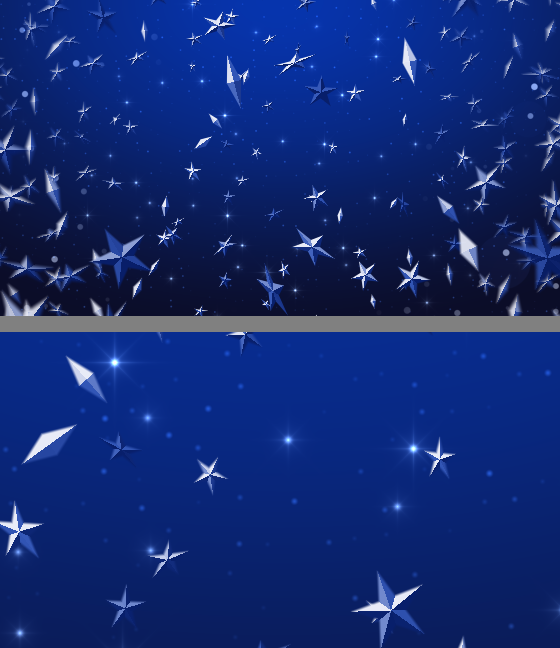
Top, the full canvas; bottom, a detail of the centre.
This background is drawn by a WebGL 2 fragment shader. Its source:

```glsl
#version 300 es
precision highp float;
// Tumbling faceted stars, diamonds and sparkles over a deep blue glow, defocused at the sides.
#define GLOW_COLOR vec3(0.025, 0.205, 0.68)
#define MID_COLOR vec3(0.035, 0.14, 0.45)
#define DARK_COLOR vec3(0.045, 0.05, 0.155)
#define FACET_SHADE vec3(0.03, 0.12, 0.42)
#define FACET_BLUE vec3(0.20, 0.34, 0.72)
#define FACET_WHITE vec3(0.91, 0.92, 0.97)
#define INNER_RADIUS 0.38
#define SHARP_BLUR 0.0020
#define SIDE_BLUR 0.0105
#define LIGHT_DIR vec2(-0.55, 0.83)

uniform vec2 u_resolution;
out vec4 fragColor;
const float TAU = 6.2831853;

vec4 hash4(vec2 cell, float seed) {
    vec4 q = fract((cell.xyxy + seed) * vec4(0.1031, 0.1030, 0.0973, 0.1099));
    q += dot(q, q.wzxy + 33.33);
    return fract((q.xxyz + q.yzzw) * q.zywx);
}

mat2 rotation(float a) {
    float c = cos(a), s = sin(a);
    return mat2(c, s, -s, c);
}

// 0 in the sharp middle, 1 at the blurred sides
float defocus(vec2 p) {
    return smoothstep(0.36, 0.90, length(p * vec2(1.0, 0.75)));
}

vec3 backdrop(vec2 p) {
    float t = length((p - vec2(0.0, 0.5)) * vec2(0.65, 1.0));
    vec3 upper = mix(GLOW_COLOR, MID_COLOR, smoothstep(0.0, 0.68, t));
    return mix(upper, DARK_COLOR, smoothstep(0.42, 1.10, t));
}

// Facet colour in rgb, coverage in a; two arms make a diamond
vec4 facetedStar(vec2 offset, mat2 toStar, float arms, float radius, float facing, float blur) {
    vec2 q = toStar * offset;
    float sector = TAU / arms;
    float angle = atan(q.y, q.x);
    float arm = floor(angle / sector + 0.5) * sector;
    float side = angle < arm ? -1.0 : 1.0;
    vec2 inner = INNER_RADIUS * vec2(cos(0.5 * sector), sin(0.5 * sector));
    vec2 normal = normalize(vec2(inner.y, 1.0 - inner.x));
    vec2 folded = length(q) * vec2(cos(angle - arm), abs(sin(angle - arm)));
    vec2 slope = (rotation(arm) * (normal * vec2(1.0, side))) * toStar;
    float d = dot(folded - vec2(1.0, 0.0), normal) / length(slope);
    d = max(d, (length(q) - 1.0) * radius * 0.7);
    float lit = dot(normalize(slope), LIGHT_DIR) * 0.65 + facing;
    vec3 color = mix(FACET_SHADE, FACET_BLUE, smoothstep(-0.4, 0.3, lit));
    color = mix(color, FACET_WHITE, smoothstep(0.25, 0.75, lit));
    return vec4(color, smoothstep(blur, -blur, d));
}

vec3 addStars(vec3 color, vec2 p, float cell, float size, float density, float seed) {
    for (int i = 0; i < 9; i++) {
        vec2 id = floor(p / cell) + vec2(i % 3 - 1, i / 3 - 1);
        vec4 place = hash4(id + 50.0, seed);
        vec4 pose = hash4(id + 50.0, seed + 17.3);
        vec2 center = (id + 0.5 + 0.95 * (place.xy - 0.5)) * cell;
        float soft = defocus(center);
        float radius = size * mix(0.7, 1.3, place.w) * mix(0.95, 1.35, soft);
        if (place.z > density * mix(0.8, 1.5, soft) || length(p - center) > radius + 0.02) continue;
        bool diamond = fract(place.w * 7.0 + pose.y * 5.0) < 0.27;
        float squash = diamond ? mix(0.7, 1.1, pose.y) : mix(0.35, 0.95, pose.y);
        float facing = diamond ? mix(0.25, 0.8, pose.w) : mix(-0.25, 0.45, pose.w);
        float spin = diamond ? 0.0 : pose.x * TAU;
        float tilt = diamond ? mix(-2.3, -0.6, pose.z) : pose.z * TAU;
        mat2 toStar = rotation(spin) * mat2(1.0, 0.0, 0.0, 1.0 / squash) * rotation(tilt) / radius;
        float blur = mix(SHARP_BLUR, SIDE_BLUR, soft);
        vec4 star = facetedStar(p - center, toStar, diamond ? 2.0 : 5.0, radius, facing, blur);
        color = mix(color, star.rgb, star.a * mix(1.0, 0.88, soft));
    }
    return color;
}

// Small cross-shaped glints, fading out where the view is defocused
float sparkles(vec2 p, float cell) {
    float light = 0.0;
    for (int i = 0; i < 9; i++) {
        vec2 id = floor(p / cell) + vec2(i % 3 - 1, i / 3 - 1);
        vec4 h = hash4(id + 80.0, 5.7);
        if (h.z > 0.38) continue;
        vec2 center = (id + 0.5 + 0.95 * (h.xy - 0.5)) * cell;
        vec2 d = abs(p - center);
        vec2 g = abs(rotation(TAU / 8.0) * (p - center));
        float reach = mix(0.005, 0.015, h.w);
        float rays = exp(-d.x / reach - d.y / 0.0015) + exp(-d.y / reach - d.x / 0.0015);
        rays += 0.5 * (exp(-g.x / reach - g.y / 0.0015) + exp(-g.y / reach - g.x / 0.0015));
        float core = exp(-dot(d, d) / 0.000014) + 0.12 * exp(-dot(d, d) / 0.0002);
        light += (0.45 * rays + core) * mix(0.3, 1.0, h.w) * (1.0 - defocus(center));
    }
    return light;
}

// One soft disc per cell
float discs(vec2 p, float cell, float radius, float density, float seed) {
    vec2 id = floor(p / cell);
    vec4 h = hash4(id + 60.0, seed);
    float size = radius * mix(0.6, 1.2, h.w);
    float dist = length(p - (id + 0.5 + 0.55 * (h.xy - 0.5)) * cell);
    return smoothstep(size + 0.002, size - 0.003, dist) * step(h.z, density) * mix(0.2, 1.0, h.w * h.w);
}

void main() {
    vec2 p = (gl_FragCoord.xy - 0.5 * u_resolution) / u_resolution.y;
    float soft = defocus(p);
    vec3 color = backdrop(p);
    // Dust, bokeh and glints
    color += vec3(0.11, 0.20, 0.36) * discs(p, 0.033, 0.0025, 0.40, 3.1);
    color += vec3(0.62, 0.65, 0.66) * discs(p, 0.085, 0.0095, 0.26, 9.4) * soft;
    color += vec3(0.02, 0.03, 0.06) * discs(p, 0.45, 0.075, 0.45, 21.6) * soft;
    color += vec3(0.60, 0.72, 0.85) * sparkles(p, 0.11);
    // Stars from far to near
    color = addStars(color, p, 0.112, 0.028, 0.68, 11.2);
    color = addStars(color, p, 0.20, 0.046, 0.48, 31.8);
    color = addStars(color, p, 0.37, 0.080, 0.52, 47.5);
    fragColor = vec4(clamp(color, 0.0, 1.0), 1.0);
}
```
